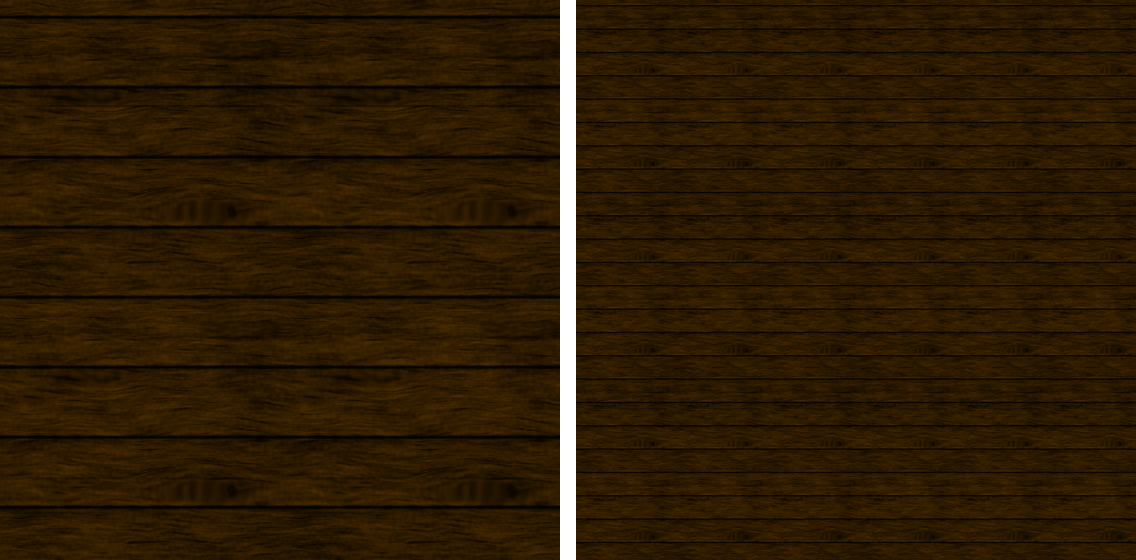
Left: one tile. Right: repeated 3 by 3.
This texture is drawn by a WebGL 1 fragment shader. Its source:

```glsl
precision highp float;
// Dark stained wooden boards: eight horizontal planks with dark grooves between.
// Grain is stretched gradient noise that wraps twice across and every four planks,
// bent around rough knots; a slow wrapping stain varies the repeats.
uniform vec2 u_resolution;

const float PLANKS = 8.0;
const float GRAIN_PLANKS = 4.0;
const float GRAIN_REPEATS = 2.0;
const float SEAM_OFFSET = 0.755;
const vec3 DARK_WOOD = vec3(0.085, 0.047, 0.0);
const vec3 LIGHT_WOOD = vec3(0.255, 0.149, 0.0);

float hash(vec3 p) {
  p = fract(p * vec3(0.1031, 0.1030, 0.0973));
  p += dot(p, p.yzx + 33.33);
  return fract((p.x + p.y) * p.z);
}

float cornerSlope(vec2 cell, vec2 offset, float wrap, float seed) {
  float angle = 6.28318 * hash(vec3(mod(cell.x, wrap), cell.y, seed) + 7.0);
  return dot(vec2(cos(angle), sin(angle)), offset);
}

// Gradient noise that wraps in x after a whole number of cells
float noise(vec2 p, float wrap, float seed) {
  vec2 c = floor(p);
  vec2 f = p - c;
  vec2 s = f * f * f * (f * (f * 6.0 - 15.0) + 10.0);
  vec2 e = vec2(1.0, 0.0);
  float low = mix(cornerSlope(c, f, wrap, seed),
                  cornerSlope(c + e, f - e, wrap, seed), s.x);
  float high = mix(cornerSlope(c + e.yx, f - e.yx, wrap, seed),
                   cornerSlope(c + e.xx, f - e.xx, wrap, seed), s.x);
  return mix(low, high, s.y);
}

// Noise stretched along the plank, with a given cell count each way
float streaks(vec2 p, vec2 cells, float seed) {
  return noise(p * cells, cells.x, seed);
}

// Soft elliptical knots: x is darkness, y is the sideways push on the grain
vec2 knots(vec2 p, float plank) {
  vec2 sum = vec2(0.0);
  float strength = 1.0 - 0.28 * plank;
  for (int i = 0; i < 2; i++) {
    float k = float(i);
    vec2 center = fract(vec2(0.69 + 0.15 * k + 0.57 * plank, 0.24 + 0.64 * plank));
    vec2 d = p - center;
    d.x = fract(d.x + 0.5) - 0.5;
    float core = exp(-dot(d * vec2(16.0, 6.5), d * vec2(16.0, 6.5)));
    float halo = exp(-dot(d * vec2(7.0, 2.6), d * vec2(7.0, 2.6)));
    sum += strength * vec2(core, halo * d.y);
  }
  return sum;
}

// Brightness of the wood from 0 to 1; p spans one grain repeat by one plank
float grainTone(vec2 p, float plank) {
  float seed = plank * 11.0;
  vec2 knot = knots(p, plank);
  vec2 q = p;
  q.y += 0.16 * streaks(p, vec2(3.0, 1.6), seed + 1.0) - 0.6 * knot.y;
  q.y += 0.025 * streaks(p, vec2(14.0, 5.0), seed + 2.0);

  float tone = 0.56;
  tone += 0.40 * streaks(q, vec2(4.0, 5.0), seed + 3.0);
  tone += 0.45 * streaks(q, vec2(6.0, 13.0), seed + 4.0);
  tone += 0.42 * streaks(q, vec2(18.0, 27.0), seed + 5.0);

  // Fine grit and thin dark cracks
  float grit = streaks(q, vec2(70.0, 22.0), seed + 6.0);
  tone += 0.28 * grit;
  tone -= 0.40 * smoothstep(0.22, 0.50, streaks(q, vec2(7.0, 20.0), seed + 7.0));

  // Broken, rough surface inside the knots
  float rough = streaks(q, vec2(30.0, 9.0), seed + 8.0);
  tone -= knot.x * (0.30 + 1.0 * rough + 0.4 * grit);
  return tone;
}

void main() {
  vec2 uv = gl_FragCoord.xy / u_resolution;
  float pixel = 1.0 / u_resolution.y;
  float height = uv.y * PLANKS - SEAM_OFFSET;
  float row = mod(floor(height), PLANKS);
  float v = fract(height);
  vec2 p = vec2(uv.x * GRAIN_REPEATS, v);

  // Wood, with a stain that differs between repeats
  float tone = grainTone(p, mod(row, GRAIN_PLANKS));
  tone += 0.10 * (hash(vec3(row, 3.0, 5.0)) - 0.5);
  tone += 0.22 * noise(vec2(uv.x * 3.0, v * 1.5), 3.0, row + 60.0);

  // Faint lengthwise split in every fifth plank
  float split = 1.0 - smoothstep(0.004, 0.022, abs(v - 0.41 - 0.064 * row));
  tone -= 0.28 * split * step(mod(row, 5.0), 0.5);

  // Lit lower lip and shaded upper edge of each plank
  float below = v / PLANKS;
  float above = (1.0 - v) / PLANKS;
  float lip = (below - 0.007) / 0.003;
  tone += 0.13 * exp(-lip * lip);
  vec3 color = mix(DARK_WOOD, LIGHT_WOOD, clamp(tone, -0.15, 1.2));
  color *= 1.0 - 0.32 * exp(-above / 0.007);

  // Groove with a slightly worn edge
  float seam = mod(floor(height + 0.5), GRAIN_PLANKS);
  float wear = 0.0012 * noise(vec2(p.x * 36.0, 0.5), 36.0, seam + 80.0);
  float groove = smoothstep(0.0008, 0.0030 + pixel, min(below, above) + wear);
  color *= mix(0.16, 1.0, groove);

  gl_FragColor = vec4(max(color, 0.0), 1.0);
}
```
